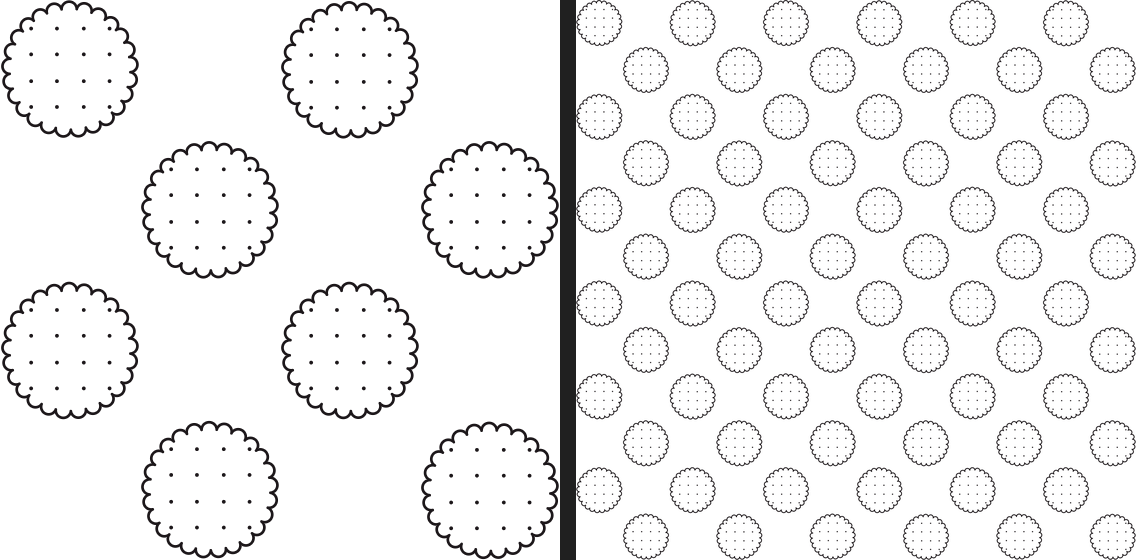
Left, the tile; right, the same tile 3 across and 3 down.
This pattern is drawn by a three.js fragment shader. Its source:

```glsl
// Outlined round biscuits with scalloped rims and a 4 by 4 grid of dots,
// set on alternate squares of a 4 by 4 checkerboard over white.
// Each rim is one semicircular arc folded around the centre by angle.
varying vec2 vUv;

const float PI = 3.14159265;
const float CELLS = 4.0;
const vec3 PAPER = vec3(1.0);
const vec3 INK = vec3(0.11, 0.09, 0.10);

// Lengths below are in cells.
const float LOBES = 25.0;
const float RIM_RADIUS = 0.4286;
const float RIM_TURN = 0.014;
const float HALF_STROKE = 0.0096;
const float DOT_RADIUS = 0.0134;
const vec2 DOT_CENTRE = vec2(0.0026, 0.0104);
const float DOT_INNER = 0.0958;
const float DOT_OUTER = 0.280;

// Distance to a ring of outward semicircles that meet end to end.
float scallopDistance(vec2 p, float ringRadius, float lobes, float turn) {
  float sector = 2.0 * PI / lobes;
  float angle = atan(p.y, p.x) - 0.5 * PI - turn;
  angle -= sector * floor(angle / sector + 0.5);
  vec2 q = length(p) * vec2(cos(angle), abs(sin(angle)));
  q.x -= ringRadius;
  float lobeRadius = ringRadius * tan(0.5 * sector);
  return q.x > 0.0 ? abs(length(q) - lobeRadius)
                   : length(q - vec2(0.0, lobeRadius));
}

// Distance to the nearest dot centre, mirrored about both axes.
float dotDistance(vec2 p, float inner, float outer) {
  vec2 q = abs(p);
  vec2 nearest = mix(vec2(inner), vec2(outer), step(0.5 * (inner + outer), q));
  return length(q - nearest);
}

// Slight hand-placed vertical shift of each biscuit.
float verticalNudge(vec2 cell) {
  vec4 row = vec4(equal(vec4(cell.y), vec4(0.0, 1.0, 2.0, 3.0)));
  float rowShift = dot(row, vec4(-0.0013, -0.0047, 0.0, 0.0029));
  float halfShift = cell.x < 2.0 ? 0.0026 : -0.0026;
  return rowShift + halfShift * (row.x + row.w);
}

float coverage(float dist, float pixel) {
  return clamp(0.5 - dist / pixel, 0.0, 1.0);
}

void main() {
  vec2 grid = vUv * CELLS;
  float pixel = max(max(fwidth(grid.x), fwidth(grid.y)), 0.00001);
  vec2 cell = mod(floor(grid), CELLS);
  vec2 p = fract(grid) - 0.5;
  p.y -= verticalNudge(cell);

  // Rim and dots share one ink layer.
  float rim = scallopDistance(p, RIM_RADIUS, LOBES, RIM_TURN) - HALF_STROKE;
  float dots = dotDistance(p - DOT_CENTRE, DOT_INNER, DOT_OUTER) - DOT_RADIUS;
  float occupied = mod(cell.x + cell.y, 2.0);
  float ink = occupied * coverage(min(rim, dots), pixel);

  gl_FragColor = vec4(mix(PAPER, INK, ink), 1.0);
}
```
